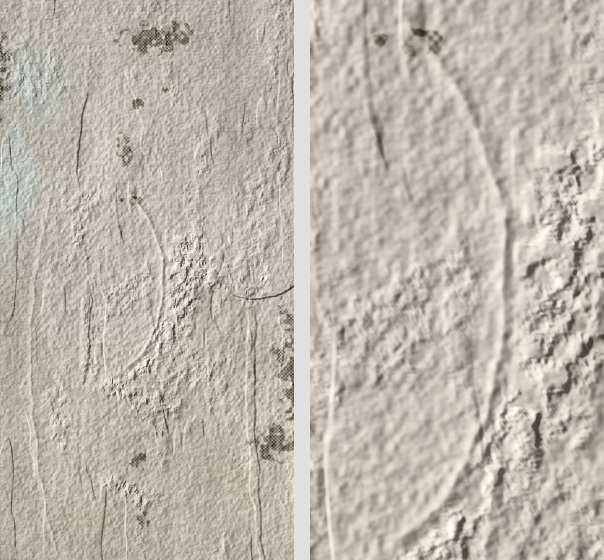
Left: the whole. Right: its middle third, enlarged.
Reproduce this texture procedurally as a Shadertoy shader.

```glsl
const vec3 PLASTER = vec3(0.732, 0.705, 0.665);
const vec3 PINK_TINT = vec3(0.012, -0.003, 0.008);
const vec3 OCHRE_TINT = vec3(-0.008, 0.000, -0.022);
const vec3 BLUE_WASH = vec3(0.730, 0.765, 0.750);
const vec3 THREAD_DARK = vec3(0.29, 0.26, 0.21);
const vec3 THREAD_LIGHT = vec3(0.62, 0.59, 0.53);
const vec2 TO_LIGHT = vec2(-0.87, 0.49);
const float LIGHT_STEP = 0.0023;
const float GRAIN = 0.22;
const float FINE_GRAIN = 0.13;
const float LUMPS = 0.20;
const float CAVITY = 0.09;
const float ROUGHNESS = 1.15;
const float LEDGE = 0.0022;
const float BROAD_TONE = 0.15;
const float STREAK_TONE = 0.10;
const float WEAVE_COUNT = 165.0;

// Bare canvas and pits: centre, radii
const int BARE_COUNT = 10;
const vec4 BARE[BARE_COUNT] = vec4[](
    vec4(0.285, 0.935, 0.065, 0.026), vec4(0.000, 0.860, 0.022, 0.065),
    vec4(0.530, 0.350, 0.030, 0.130), vec4(0.495, 0.208, 0.045, 0.027),
    vec4(0.220, 0.730, 0.012, 0.032), vec4(0.298, 0.839, 0.009, 0.009),
    vec4(0.242, 0.815, 0.011, 0.011), vec4(0.234, 0.642, 0.016, 0.008),
    vec4(0.245, 0.175, 0.015, 0.014), vec4(0.252, 0.065, 0.011, 0.022));

float hash(vec2 p) {
    return fract(sin(dot(p, vec2(127.1, 311.7))) * 43758.545);
}

float noise(vec2 p) {
    vec2 i = floor(p), f = fract(p);
    f = f * f * (3.0 - 2.0 * f);
    return mix(mix(hash(i), hash(i + vec2(1, 0)), f.x),
               mix(hash(i + vec2(0, 1)), hash(i + vec2(1, 1)), f.x), f.y);
}

float fbm(vec2 p) {
    float sum = 0.0, amp = 0.533;
    for (int i = 0; i < 4; i++) {
        sum += amp * noise(p);
        p = p * 2.03 + 7.3;
        amp *= 0.5;
    }
    return sum;
}

float band(float x, float lo, float hi, float soft) {
    return smoothstep(lo - soft, lo + soft, x) * (1.0 - smoothstep(hi - soft, hi + soft, x));
}

float ledge(float d) { return smoothstep(-LEDGE, LEDGE, d); }

float rim(float d, float width) { return exp(-d * d / (width * width)); }

float segment(vec2 p, vec2 a, vec2 b) {
    vec2 ab = b - a;
    return length(p - a - ab * clamp(dot(p - a, ab) / dot(ab, ab), 0.0, 1.0));
}

// Signed distance to the smooth rounded trowel patch
float patchEdge(vec2 p) {
    return (length((p - vec2(0.15, 0.50)) / vec2(0.142, 0.19)) - 1.0) * 0.15;
}

// Where the plaster is torn and crusty
float roughMask(vec2 p) {
    float d = segment(p, vec2(0.345, 0.560), vec2(0.315, 0.43));
    d = min(d, segment(p, vec2(0.305, 0.43), vec2(0.24, 0.335)) + 0.004);
    d = min(d, segment(p, vec2(0.20, 0.31), vec2(0.30, 0.27)) + 0.010);
    d = min(d, segment(p, vec2(0.205, 0.135), vec2(0.255, 0.115)) + 0.012);
    d = min(d, segment(p, vec2(0.155, 0.54), vec2(0.14, 0.43)) + 0.016);
    d = min(d, segment(p, vec2(0.34, 0.57), vec2(0.38, 0.50)) + 0.014);
    float torn = smoothstep(0.040, 0.016, d + 0.035 * (fbm(p * 35.0) - 0.5));
    torn *= smoothstep(0.000, 0.008, patchEdge(p) + 0.06 * step(p.x, 0.2));
    float scattered = smoothstep(0.56, 0.74, fbm(p * vec2(20.0, 8.0) + 3.0));
    return max(torn, 0.5 * scattered);
}

float relief(vec2 p) {
    vec2 q = p + 0.012 * (vec2(fbm(p * 24.0), fbm(p * 24.0 + 19.0)) - 0.5);

    // Grain, lumps and torn crust
    float coarse = 0.65 + 0.7 * noise(p * vec2(9.0, 6.0));
    float h = GRAIN * coarse * noise(p * vec2(215.0, 165.0));
    h += FINE_GRAIN * noise(p * 335.0) + LUMPS * coarse * noise(p * vec2(100.0, 60.0));
    h += 0.40 * fbm(p * vec2(26.0, 11.0));
    h += ROUGHNESS * roughMask(p) * smoothstep(0.28, 0.72, fbm(q * vec2(92.0, 70.0)));

    // Broken edges of overlapping strokes
    float layer = fbm(p * vec2(15.0, 3.5) + 11.0) - 0.5;
    float broken = smoothstep(0.40, 0.70, noise(p * vec2(22.0, 14.0) + 5.0));
    h += 0.34 * broken * smoothstep(-0.015, 0.015, layer);

    // Long upright ledges
    float left = q.x - 0.053 - 0.4 * (q.y - 0.36) * (q.y - 0.36);
    float leftFade = band(p.y, 0.02, 0.66, 0.05) * (0.5 + 0.5 * noise(p * 18.0));
    h += leftFade * (0.25 * ledge(left) + 0.35 * rim(left, 0.0045));
    float middle = q.x - 0.150 - 0.012 * sin(q.y * 13.0 + 2.0);
    h -= (0.15 + 0.4 * broken) * band(p.y, 0.15, 0.90, 0.05) * ledge(middle);
    float right = q.x - 0.447 - 0.15 * (q.y - 0.36) * (q.y - 0.36);
    float ridgeWidth = 0.003 + 0.006 * noise(vec2(p.y * 14.0, 2.0));
    h += 0.42 * band(p.y, -0.1, 0.44, 0.02) * ledge(ridgeWidth - abs(right));

    // Patch rim and the overhanging plate
    float edge = patchEdge(q);
    float patchFade = smoothstep(0.0, 0.06, p.x - 0.15) * smoothstep(0.30, 0.36, p.y);
    h += patchFade * (0.22 * ledge(-edge) + 0.45 * rim(edge, 0.0040));
    float plate = q.y - 0.465 - 5.0 * (q.x - 0.455) * (q.x - 0.455);
    h += 1.0 * smoothstep(0.33, 0.39, p.x) * band(p.y, 0.40, 0.62, 0.05) * ledge(plate);
    return h;
}

float bareMask(vec2 p) {
    float d = 9.0, ragged = 2.2 * (fbm(p * 70.0) - 0.5);
    for (int i = 0; i < BARE_COUNT; i++)
        d = min(d, length((p - BARE[i].xy) / BARE[i].zw));
    return smoothstep(1.05, 0.65, d + ragged) * smoothstep(0.25, 0.50, noise(p * 120.0 + 8.0));
}

void mainImage(out vec4 fragColor, in vec2 fragCoord) {
    vec2 p = fragCoord / iResolution.y;

    // Slope towards the light, with soft highlights and deep shadows
    float shade = relief(p) - relief(p + TO_LIGHT * LIGHT_STEP);
    shade = shade > 0.0 ? shade / (1.0 + 2.8 * shade) : max(shade, -0.42);
    shade += CAVITY * (noise(p * vec2(215.0, 165.0)) - 0.5);

    // Stains, trowel streaks and washes
    float tone = BROAD_TONE * (fbm(p * vec2(9.0, 5.0) + 4.0) - 0.5);
    tone += STREAK_TONE * (fbm(p * vec2(38.0, 6.0) + 9.0) - 0.5);
    vec3 color = PLASTER + tone;
    color += PINK_TINT * smoothstep(0.35, 0.65, noise(p * 6.0 + 2.0));
    color += OCHRE_TINT * smoothstep(0.55, 0.0, p.y + 0.3 * (noise(p * 7.0) - 0.5));
    float wash = band(p.y, 0.56, 0.92, 0.08) * smoothstep(0.19, 0.02, p.x);
    wash *= smoothstep(0.32, 0.58, fbm(p * vec2(24.0, 9.0)));
    color = mix(color, BLUE_WASH, 0.85 * wash);

    // Woven canvas showing through
    vec2 thread = sin(p * WEAVE_COUNT * 6.2832);
    float weave = (0.5 + 0.5 * thread.x * thread.y) * (0.4 + 1.0 * noise(p * 150.0));
    color = mix(color, mix(THREAD_DARK, THREAD_LIGHT, min(weave, 1.0)), 0.9 * bareMask(p));

    color += shade * vec3(1.0, 1.0, 0.98);
    fragColor = vec4(clamp(color, 0.0, 1.0), 1.0);
}
```
